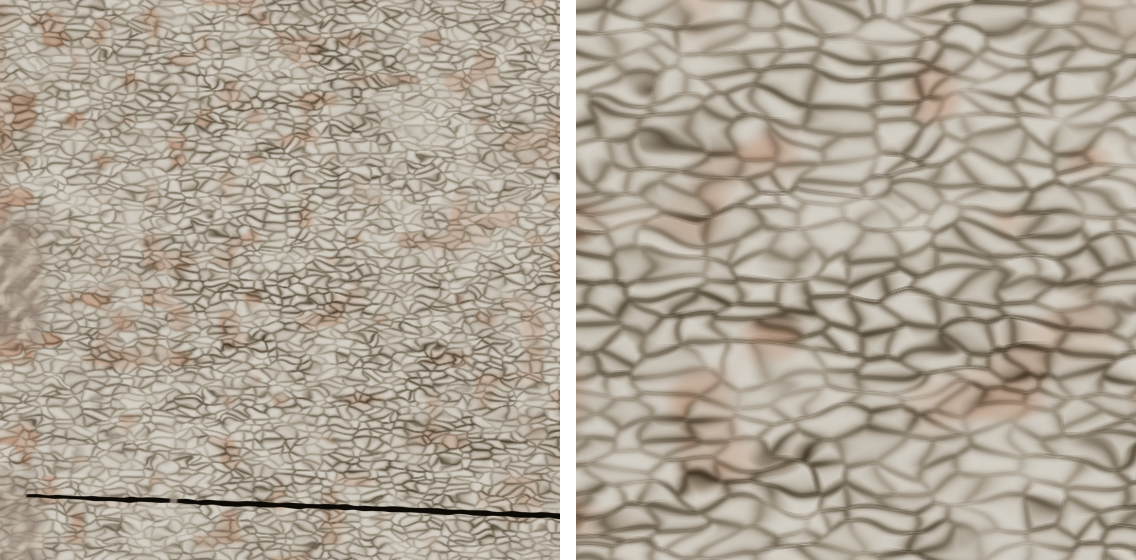
Left, the full canvas; right, a detail of the centre.
A Shadertoy shader for this texture:

```glsl
// Pale pebble-dash: flattened, warped Voronoi grains with soft shaded gaps,
// rosy stains, a hazy worn patch at the left edge and one thin dark joint.
// Gap depth varies with noise and direction, so some grains run together.

const vec2  GRAIN_COUNT  = vec2(40.0, 74.0);  // grains across and up the canvas
const float WARP         = 0.55;              // grain irregularity, in cells
const float GAP_DEPTH    = 0.37;
const float GAP_WIDTH    = 0.12;
const float SOFTNESS     = 0.0008;            // sample spread, in canvas units
const float GRAIN_TONE   = 0.812;             // tone at the heart of a grain

const vec3 LIGHT_STONE = vec3(0.81, 0.79, 0.75);
const vec3 MID_STONE   = vec3(0.63, 0.59, 0.525);
const vec3 DARK_GAP    = vec3(0.26, 0.22, 0.15);
const vec3 ROSY_TINT   = vec3(0.93, 0.80, 0.73);
const vec3 HAZE_DARK   = vec3(0.55, 0.48, 0.43);
const vec3 HAZE_LIGHT  = vec3(0.78, 0.73, 0.66);
const vec3 JOINT_COLOR = vec3(0.05, 0.035, 0.02);

const vec2  JOINT_START = vec2(0.045, 0.115);
const float JOINT_SLOPE = -0.038;
const float JOINT_HALF  = 0.0046;
const float JOINT_BREAK = 0.31;

vec2 hash22(vec2 p) {
    vec3 q = fract(p.xyx * vec3(0.1031, 0.1030, 0.0973));
    q += dot(q, q.yzx + 33.33);
    return fract((q.xx + q.yz) * q.zy);
}

float valueNoise(vec2 p) {
    vec2 i = floor(p), f = fract(p);
    f = f * f * (3.0 - 2.0 * f);
    float low  = mix(hash22(i).x, hash22(i + vec2(1, 0)).x, f.x);
    float high = mix(hash22(i + vec2(0, 1)).x, hash22(i + vec2(1, 1)).x, f.x);
    return mix(low, high, f.y);
}

// Vectors to the nearest and second nearest grain centres; returns the grain id.
vec2 nearestGrains(vec2 p, out vec2 nearest, out vec2 second) {
    vec2 cell = floor(p), id = cell;
    float d1 = 1e3, d2 = 1e3;
    nearest = second = vec2(1.0);
    for (int y = -1; y <= 1; y++)
    for (int x = -1; x <= 1; x++) {
        vec2 c = cell + vec2(x, y);
        vec2 r = c + 0.08 + 0.84 * hash22(c + 17.0) - p;
        float d = dot(r, r);
        if (d < d1) {
            d2 = d1; second = nearest;
            d1 = d; nearest = r; id = c;
        } else if (d < d2) {
            d2 = d; second = r;
        }
    }
    return id;
}

vec3 stoneRamp(float tone) {
    vec3 low = mix(DARK_GAP, MID_STONE, clamp((tone - 0.26) / 0.37, 0.0, 1.0));
    return mix(low, LIGHT_STONE, clamp((tone - 0.63) / 0.18, 0.0, 1.1));
}

vec3 grains(vec2 uv) {
    vec2 p = uv * GRAIN_COUNT;
    vec2 bend = vec2(valueNoise(p * 0.8 + 5.0), valueNoise(p * 0.8 + 61.0)) - 0.5;
    p += 2.0 * WARP * bend;

    vec2 nearest, second;
    vec2 id = nearestGrains(p, nearest, second);
    vec2 normal = normalize(second - nearest);
    float border = dot(0.5 * (nearest + second), normal);
    float gap = exp(-sqrt(border * border + 0.0009) / GAP_WIDTH);

    // Level gaps are deepest; noise closes some and opens others
    float depth = GAP_DEPTH * mix(0.68, 1.15, abs(normal.y));
    depth *= mix(0.35, 1.65, valueNoise(p * 0.75 + 130.0));
    depth *= mix(0.80, 1.20, valueNoise(uv * 5.0 + 40.0));

    vec2 rnd = hash22(id + 211.0);
    float tone = GRAIN_TONE + 0.07 * (rnd.x - 0.5) - depth * gap;
    tone += 0.025 * normal.y * gap - 0.035 * (valueNoise(uv * 9.0 + 3.0) - 0.5);
    vec3 color = stoneRamp(tone);

    // Rosy stains in loose clusters
    float stain = smoothstep(0.62, 0.86, valueNoise(uv * vec2(22.0, 28.0) + 77.0));
    stain *= mix(0.35, 1.0, rnd.y) * mix(1.1, 0.6, clamp(uv.x, 0.0, 1.0));
    return color * mix(vec3(1.0), ROSY_TINT, stain);
}

vec3 addHaze(vec3 color, vec2 uv) {
    float reach = uv.x + 0.06 * (valueNoise(uv * 18.0 + 9.0) - 0.5);
    float band = smoothstep(0.36, 0.43, uv.y) * (1.0 - smoothstep(0.58, 0.65, uv.y));
    float foot = 0.75 * (1.0 - smoothstep(0.10, 0.20, uv.y));
    float mask = (1.0 - smoothstep(0.04, 0.11, reach)) * max(band, foot);
    vec2 slant = vec2(uv.x + uv.y, uv.y - uv.x) * vec2(32.0, 58.0);
    float tone = smoothstep(0.15, 0.95, valueNoise(slant));
    return mix(color, mix(HAZE_DARK, HAZE_LIGHT, tone), 0.8 * mask);
}

vec3 addJoint(vec3 color, vec2 uv) {
    float along = uv.x - JOINT_START.x;
    float wobble = 0.0022 * (valueNoise(vec2(uv.x * 45.0, 2.0)) - 0.5);
    float offset = abs(uv.y - JOINT_START.y - JOINT_SLOPE * along - wobble);
    float halfWidth = JOINT_HALF * mix(0.55, 1.0, smoothstep(0.0, 0.16, along));
    halfWidth *= mix(0.75, 1.2, valueNoise(vec2(uv.x * 60.0, 8.0)));
    float broken = 1.0 - smoothstep(0.003, 0.010, abs(uv.x - JOINT_BREAK));
    float cover = 1.0 - smoothstep(-0.0014, 0.0014, offset - halfWidth);
    cover *= smoothstep(-0.003, 0.006, along) * (1.0 - 0.75 * broken);
    return mix(color, JOINT_COLOR, cover);
}

void mainImage(out vec4 fragColor, in vec2 fragCoord) {
    vec2 uv = fragCoord / iResolution.y;
    vec3 color = vec3(0.0);
    for (int i = 0; i < 4; i++) {
        vec2 corner = vec2(i % 2, i / 2) * 2.0 - 1.0;
        color += 0.25 * grains(uv + SOFTNESS * corner);
    }
    color = addJoint(addHaze(color, uv), uv);
    fragColor = vec4(color, 1.0);
}
```
